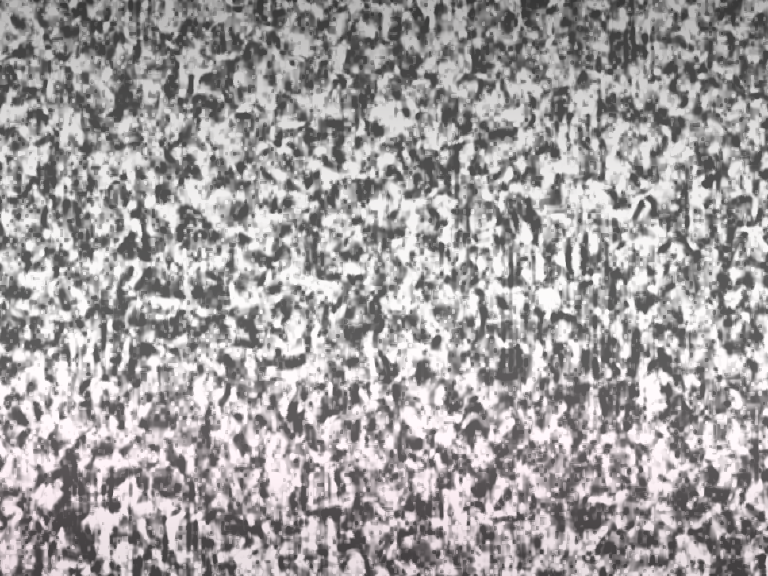
Write a WebGL 1 fragment shader that draws this texture.

```glsl
precision highp float;
// Coarse grey video static: wormy dark and pale grains, vertical streaks, dim top and rosy base.

uniform vec2 u_resolution;

// Feature counts per canvas height
const vec2 GRAIN_FREQ = vec2(64.0, 52.0);
const vec2 FINE_FREQ = vec2(124.0, 98.0);
const vec2 STREAK_FREQ = vec2(150.0, 13.0);
const vec2 SPECK_FREQ = vec2(150.0, 120.0);
const float WARP_FREQ = 34.0;
const float PATCH_FREQ = 9.0;

// Layer weights
const float WARP_AMOUNT = 1.5;
const float GRAIN_WEIGHT = 0.66;
const float FINE_WEIGHT = 0.34;
const float STREAK_WEIGHT = 0.38;
const float SPECK_WEIGHT = 0.16;

// Tone
const float BRIGHT_MEAN = 0.675;
const float TOP_DIM = 0.21;
const float BASE_DIM = 0.10;
const float CONTRAST = 0.64;
const float TOP_CONTRAST = 0.50;
const vec2 GRAIN_RANGE = vec2(-0.31, 0.29);
const vec3 NEUTRAL_TINT = vec3(1.003, 0.998, 0.996);
const vec3 ROSY_TINT = vec3(1.030, 0.968, 0.992);

float hash(vec2 cell) {
  vec3 q = fract(cell.xyx * vec3(0.1031, 0.1030, 0.0973));
  q += dot(q, q.yzx + 33.33);
  return fract((q.x + q.y) * q.z);
}

// Value noise; a larger margin gives flatter cells with crisper borders
float cellNoise(vec2 p, float margin) {
  vec2 cell = floor(p);
  vec2 blend = smoothstep(margin, 1.0 - margin, fract(p));
  float low = mix(hash(cell), hash(cell + vec2(1.0, 0.0)), blend.x);
  float high = mix(hash(cell + vec2(0.0, 1.0)), hash(cell + vec2(1.0, 1.0)), blend.x);
  return mix(low, high, blend.y) - 0.5;
}

// Signed grain signal, centred on zero
float grainSignal(vec2 p) {
  vec2 bend = vec2(cellNoise(p * WARP_FREQ + 17.0, 0.0),
                   cellNoise(p * WARP_FREQ + 71.0, 0.0)) * WARP_AMOUNT;
  float grain = cellNoise(p * GRAIN_FREQ + bend, 0.12);
  float fine = cellNoise(p * FINE_FREQ + bend * 0.6 + 131.0, 0.15);

  // Thin vertical streaks appear only in scattered patches
  float streakPatch = smoothstep(0.0, 0.3, cellNoise(p * PATCH_FREQ + 41.0, 0.0));
  float streak = cellNoise(p * STREAK_FREQ + 211.0, 0.15) * streakPatch;

  // Small blocky highlights and pits
  float speck = cellNoise(p * SPECK_FREQ + 307.0, 0.2);
  float extremes = sign(speck) * smoothstep(0.22, 0.42, abs(speck));

  return grain * GRAIN_WEIGHT + fine * FINE_WEIGHT
       + streak * STREAK_WEIGHT + extremes * SPECK_WEIGHT;
}

// Average brightness by height: dim at the top, slightly dim at the base
float meanTone(float height) {
  float rise = max(height - 0.35, 0.0) / 0.65;
  float base = 1.0 - smoothstep(0.0, 0.25, height);
  return BRIGHT_MEAN - TOP_DIM * rise * rise - BASE_DIM * base;
}

void main() {
  vec2 p = gl_FragCoord.xy / u_resolution.y;
  float height = p.y;

  // Squash the signal so pale and dark grains form plateaus
  float grain = smoothstep(GRAIN_RANGE.x, GRAIN_RANGE.y, grainSignal(p)) - 0.5;
  float contrast = mix(CONTRAST, TOP_CONTRAST, smoothstep(0.6, 1.0, height));
  float tone = meanTone(height) + contrast * grain;

  // Rosy cast toward the base, drifting softly from place to place
  float drift = cellNoise(p * 4.0 + 503.0, 0.0) * 0.5;
  float rosy = (1.0 - smoothstep(0.1, 0.5, height)) * (0.85 + drift);
  vec3 color = tone * mix(NEUTRAL_TINT, ROSY_TINT, rosy);

  gl_FragColor = vec4(clamp(color, 0.0, 1.0), 1.0);
}
```
